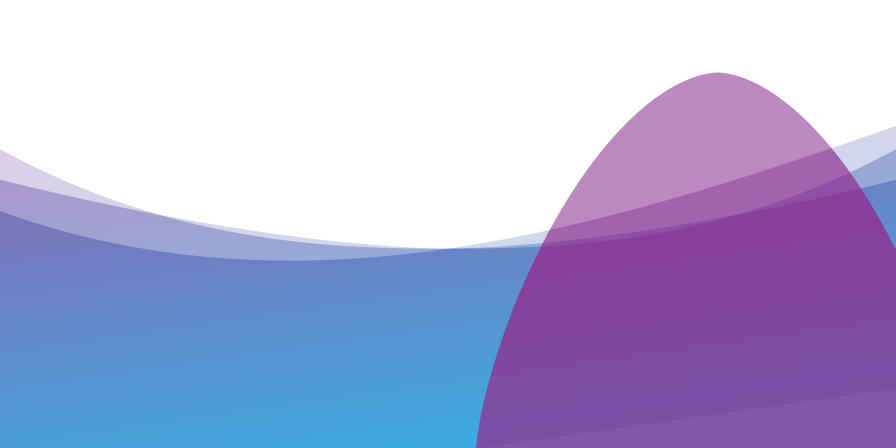
A WebGL 1 fragment shader for this background:

```glsl
precision highp float;
// Translucent blue-violet waves on white, with a tall purple hump at the right.

uniform vec2 u_resolution;

// Canvas units: x runs 0..2 and y runs 0..1 from the lower left.
const vec3 PAPER = vec3(1.0);
const vec3 WAVE_VIOLET = vec3(0.50, 0.45, 0.73);
const vec3 WAVE_CYAN = vec3(0.23, 0.67, 0.88);
const vec3 HUMP_PALE = vec3(0.74, 0.53, 0.75);
const vec3 HUMP_DEEP = vec3(0.53, 0.255, 0.61);
const vec3 HUMP_LOW = vec3(0.485, 0.305, 0.645);
const vec3 WEDGE_TINT = vec3(0.03, 0.025, 0.01);

const float VALLEY = 0.445;             // height where all waves meet
const vec2 BOWL_RISE = vec2(0.222, 0.154);
const vec2 BOWL_POWER = vec2(2.45, 1.62);
const vec3 LAYER_OPACITY = vec3(0.32, 0.38, 0.30);
const float SHADE_TILT = 0.142;         // slant of the colour ramp
const vec2 SHADE_RANGE = vec2(0.47, 1.148);
const vec2 HUMP_RANGE = vec2(0.75, 1.15);
const float WEDGE_START = 1.152;

const float HUMP_CENTER = 1.602;
const float HUMP_HALF_WIDTH = 0.539;
const float HUMP_TOP = 0.838;
const vec2 HUMP_POWER = vec2(1.75, 0.72);
const float HUMP_BLEND = 0.58;          // how quickly layers deepen the hump

// Symmetric wave that rises from the valley to both sides.
float bowlHeight(float x, float rise, float power) {
  return VALLEY + rise * pow(abs(x - 1.0), power);
}

// Lopsided wave, low at the left and high at the right.
float swellHeight(float x) {
  return 0.529 + x * (-0.263 + 0.179 * x - 0.05 * (x - 1.0) * (x - 2.0));
}

float humpHeight(float x) {
  float u = min(abs(x - HUMP_CENTER) / HUMP_HALF_WIDTH, 1.0);
  return HUMP_TOP * pow(max(1.0 - pow(u, HUMP_POWER.x), 0.0), HUMP_POWER.y);
}

// Soft coverage below an edge; depth is the distance under it.
float coverage(float depth, float pixel) {
  return smoothstep(-0.7 * pixel, 0.7 * pixel, depth);
}

void main() {
  vec2 p = gl_FragCoord.xy / u_resolution * vec2(2.0, 1.0);
  float pixel = 1.0 / u_resolution.y;

  // Count the overlapping waves and turn the count into opacity.
  float layers = coverage(bowlHeight(p.x, BOWL_RISE.x, BOWL_POWER.x) - p.y, pixel)
               + coverage(bowlHeight(p.x, BOWL_RISE.y, BOWL_POWER.y) - p.y, pixel)
               + coverage(swellHeight(p.x) - p.y, pixel);
  vec3 filled = clamp(vec3(layers) - vec3(0.0, 1.0, 2.0), 0.0, 1.0);
  float opacity = dot(filled, LAYER_OPACITY);

  // Slanted colour ramp, from violet above to cyan below.
  float shade = 1.0 - p.y + SHADE_TILT * p.x;
  float ramp = (shade - SHADE_RANGE.x) / (SHADE_RANGE.y - SHADE_RANGE.x);
  vec3 waveColor = mix(WAVE_VIOLET, WAVE_CYAN, clamp(ramp, -0.3, 1.0));
  vec3 color = mix(PAPER, waveColor, opacity);

  // Hump: pale over the paper, deeper over each wave.
  vec3 deep = mix(HUMP_DEEP, HUMP_LOW, smoothstep(HUMP_RANGE.x, HUMP_RANGE.y, shade));
  deep += WEDGE_TINT * coverage(shade - WEDGE_START, pixel);
  vec3 humpColor = mix(HUMP_PALE, deep, pow(opacity, HUMP_BLEND));

  // Divide by the slope so the edge is equally soft on steep sides.
  float slope = (humpHeight(p.x + pixel) - humpHeight(p.x - pixel)) / (2.0 * pixel);
  float depth = (humpHeight(p.x) - p.y) / sqrt(1.0 + slope * slope);
  color = mix(color, humpColor, coverage(depth, pixel));

  gl_FragColor = vec4(color, 1.0);
}
```
